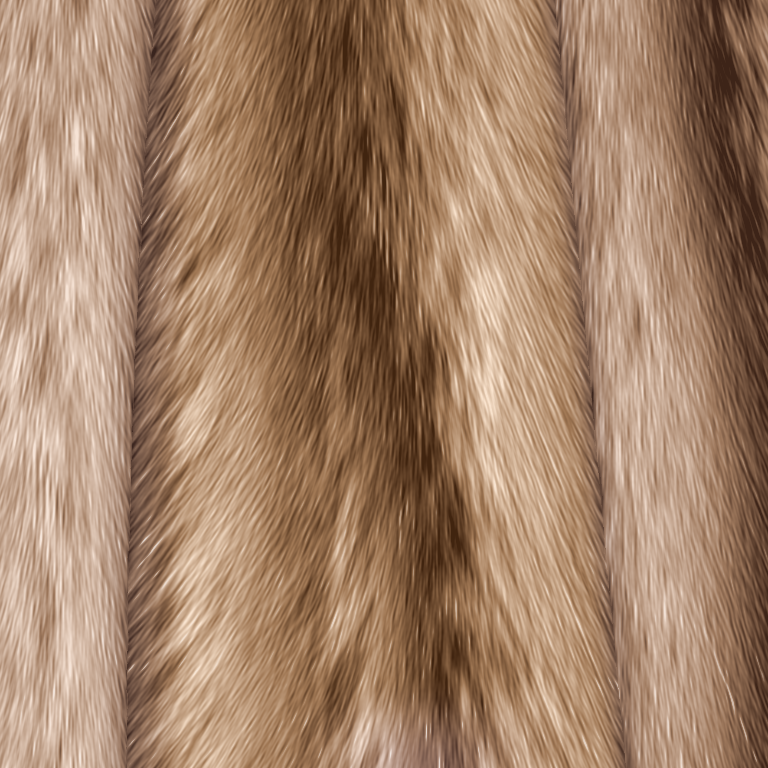
Reproduce this texture procedurally as a Shadertoy shader.

```glsl
// Draws soft brown fur: three vertical pelts with dark spines, seams and fine glinting hairs.
#define FINE_FREQ 235.0
#define FINE_LENGTH 0.032
#define FINE_CONTRAST 1.15
#define CLUMP_FREQ 85.0
#define CLUMP_LENGTH 0.07
#define CLUMP_CONTRAST 0.6
#define TUFT_FREQ 26.0
#define TUFT_CONTRAST 0.5
#define GLINT_STRENGTH 0.7
#define DARK_FUR vec3(0.24, 0.14, 0.085)
#define MID_FUR vec3(0.62, 0.47, 0.355)
#define LIGHT_FUR vec3(0.91, 0.82, 0.75)

vec2 hashGradient(vec2 cell) {
    float a = fract(sin(dot(cell, vec2(127.1, 311.7))) * 43758.5) * 6.2832;
    return vec2(cos(a), sin(a));
}

float gradientNoise(vec2 p) {
    vec2 i = floor(p), f = p - i;
    vec2 u = f * f * f * (f * (f * 6.0 - 15.0) + 10.0);
    vec2 e = vec2(0.0, 1.0);
    float a = dot(hashGradient(i), f);
    float b = dot(hashGradient(i + e.yx), f - e.yx);
    float c = dot(hashGradient(i + e.xy), f - e.xy);
    float d = dot(hashGradient(i + e.yy), f - e.yy);
    return mix(mix(a, b, u.x), mix(c, d, u.x), u.y);
}

float bell(float x, float width) {
    x /= width;
    return exp(-x * x);
}

// Guide curves; t runs from the top edge (0) to the bottom edge (1)
float leftSeam(float t) { return 0.203 - 0.075 * t + 0.037 * t * t; }
float rightSeam(float t) { return 0.722 + 0.093 * t; }
float middleSpine(float t) { return 0.47 + 0.10 * smoothstep(0.15, 0.85, t); }
float rightSpine(float t) { return 0.925 + 0.09 * smoothstep(0.0, 0.65, t); }

// Hairs fan away from the spine of their pelt
vec2 hairDirection(vec2 p) {
    float d = p.x - middleSpine(p.y);
    float lean = d < 0.0 ? d * 2.9 / (1.0 - 1.2 * d) - 0.03 : d * 2.2;
    if (p.x < leftSeam(p.y)) lean = (p.x - 0.09) * 3.0;
    if (p.x > rightSeam(p.y)) lean = 0.10 + (p.x - 0.85) * 1.5;
    return normalize(vec2(lean, 1.0));
}

// Noise averaged along the hair flow, both ways from p
float strands(vec2 p, float freq, float len) {
    float sum = gradientNoise(p * freq), total = 1.0;
    for (int side = -1; side <= 1; side += 2) {
        vec2 q = p;
        for (int i = 1; i <= 10; i++) {
            q += hairDirection(q) * len * 0.05 * float(side);
            float weight = 1.0 - float(i) / 11.0;
            sum += gradientNoise(q * freq) * weight;
            total += weight;
        }
    }
    return sum / total;
}

// Broad light and dark of the pelts
float furTone(vec2 p) {
    float x = p.x, t = p.y;
    float fromLeft = x - leftSeam(t), fromRight = x - rightSeam(t);
    float d = x - middleSpine(t);
    float tone;
    if (fromLeft < 0.0) {
        tone = 0.68 + 0.11 * smoothstep(0.0, 0.45, t);
        tone += 0.07 * bell(fromLeft + 0.06, 0.04);
    } else if (fromRight < 0.0) {
        tone = 0.70 - 0.43 * bell(d, d < 0.0 ? 0.15 : 0.085);
        tone -= 0.13 * bell(d, 0.05) * smoothstep(0.08, 0.4, t);
        tone -= 0.17 * bell(x - 0.39, 0.055);
        tone += 0.24 * bell(d + 0.08, 0.035) * smoothstep(0.5, 0.75, t);
        tone += 0.20 * bell(x - 0.60 - 0.08 * t, 0.055) * bell(t - 0.52, 0.3);
        tone += 0.11 * bell(x - 0.27, 0.05) * smoothstep(0.3, 0.65, t);
        tone -= 0.19 * (1.0 - smoothstep(0.02, 0.08, fromLeft));
        tone += 0.28 * bell(x - 0.54, 0.1) * smoothstep(0.86, 1.0, t);
    } else {
        tone = 0.68 + 0.15 * bell(t - 0.6, 0.3) * bell(fromRight - 0.05, 0.07);
        tone -= 0.58 * bell(x - rightSpine(t), 0.07);
    }
    // Shadow in the seams
    tone -= fromLeft < 0.0 ? 0.48 * exp(fromLeft / 0.016) : 0.30 * exp(-fromLeft / 0.024);
    tone -= 0.38 * exp(-abs(fromRight) / (fromRight < 0.0 ? 0.024 : 0.018));
    return tone;
}

vec3 furColour(float tone) {
    tone = clamp(tone, 0.0, 1.1);
    return tone < 0.5 ? mix(DARK_FUR, MID_FUR, tone * 2.0)
                      : mix(MID_FUR, LIGHT_FUR, tone * 2.0 - 1.0);
}

void mainImage(out vec4 fragColor, in vec2 fragCoord) {
    vec2 p = fragCoord / iResolution.xy;
    p.y = 1.0 - p.y;
    float fine = strands(p, FINE_FREQ, FINE_LENGTH);
    float clump = strands(p, CLUMP_FREQ, CLUMP_LENGTH);
    float tuft = strands(p, TUFT_FREQ, 0.10);

    // Hair tips break up the borders of the tones, gently at the seams
    float seamGap = p.x - leftSeam(p.y), rightGap = p.x - rightSeam(p.y);
    float inside = smoothstep(0.0, 0.08, min(abs(seamGap), abs(rightGap)));
    vec2 ragged = p + vec2(0.08 * (clump + tuft), 0.15 * tuft) * mix(0.1, 1.0, inside);
    float tone = furTone(ragged) + TUFT_CONTRAST * tuft * mix(0.4, 1.0, inside);
    tone += FINE_CONTRAST * fine + CLUMP_CONTRAST * clump;
    vec3 colour = furColour(tone);

    // Golden middle flanks, cooler outer pelts and seam
    float golden = smoothstep(0.02, 0.08, seamGap);
    golden *= 1.0 - smoothstep(-0.03, 0.01, rightGap);
    float frost = bell(p.x - 0.55, 0.10) * smoothstep(0.88, 1.0, p.y);
    float seamGrey = bell(seamGap, 0.03) + bell(rightGap, 0.02);
    colour += mix(vec3(0.0, 0.002, 0.008), vec3(0.01, 0.0, -0.025), golden);
    colour += vec3(-0.02, 0.0, 0.07) * frost + vec3(-0.015, 0.0, 0.025) * seamGrey;

    // Sparse pale glints, mostly low down and beside the seams
    float area = 0.2 + 0.5 * smoothstep(0.5, 1.0, p.y) + frost;
    area += 0.6 * bell(seamGap - 0.025, 0.03);
    float glint = smoothstep(0.12, 0.24, fine + 0.2 * tuft) * area;
    colour = mix(colour, vec3(0.94, 0.91, 0.89), clamp(GLINT_STRENGTH * glint, 0.0, 0.8));
    fragColor = vec4(clamp(colour, 0.0, 1.0), 1.0);
}
```
